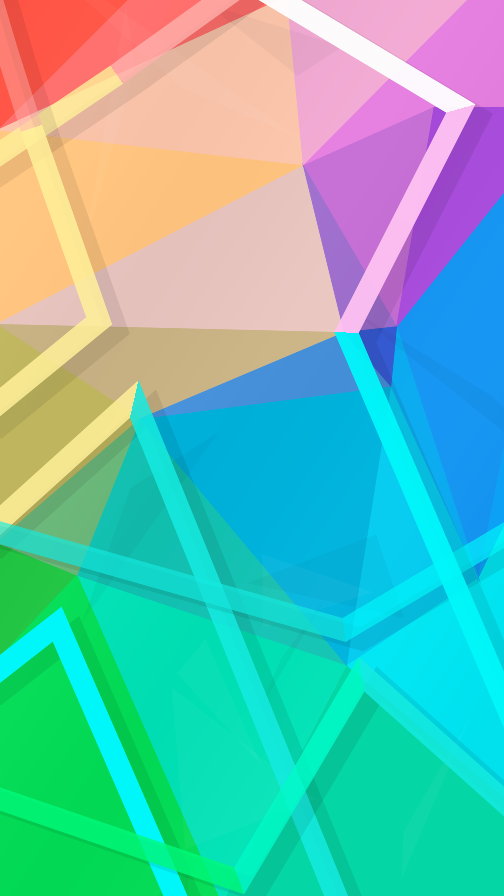
A WebGL 2 fragment shader for this background:

```glsl
#version 300 es
precision highp float;

#define CANVAS_HEIGHT 7.68
#define BAND_HALF_WIDTH 0.095
#define SHADOW_SHIFT vec2(0.15, 0.08)
#define SHADOW_STRENGTH 0.08
#define GHOST_COUNT 12
#define GHOST_STRENGTH 0.035

uniform vec2 u_resolution;
out vec4 fragColor;

vec2 p;      // position, y pointing down from the top edge
float px;    // size of one pixel in canvas units
vec3 color;  // colour blended so far

float cover(float d) { return 1.0 - smoothstep(-0.5 * px, 0.5 * px, d); }

float cross2(vec2 a, vec2 b) { return a.x * b.y - a.y * b.x; }

// Signed distance to the line a-b, positive on its left normal
float lineSide(vec2 q, vec2 a, vec2 b) { return cross2(normalize(b - a), q - a); }

float triangleDistance(vec2 a, vec2 b, vec2 c) {
  float s = cross2(b - a, c - a) < 0.0 ? 1.0 : -1.0;
  return max(s * lineSide(p, a, b), max(s * lineSide(p, b, c), s * lineSide(p, c, a)));
}

// Facets overlap by a fraction of a pixel to hide the seams
void facet(vec2 a, vec2 b, vec2 c, vec3 tint) {
  float light = 0.012 * sin(1.7 * p.x + 1.1 * p.y + 3.0 * a.x);
  color = mix(color, tint + light, cover(triangleDistance(a, b, c) - 0.4 * px));
}

// Mitred bend through a, b, c: x is its coverage, y is 1 on the second arm
vec2 bend(vec2 q, vec2 a, vec2 b, vec2 c) {
  float s = cross2(b - a, c - b) < 0.0 ? -1.0 : 1.0;
  float d1 = s * lineSide(q, a, b), d2 = s * lineSide(q, b, c);
  float inside = d1 < d2 ? step(0.0, dot(q - a, b - a)) : step(0.0, dot(q - c, b - c));
  return vec2(inside * cover(abs(min(d1, d2)) - BAND_HALF_WIDTH), step(d2, d1));
}

void band(vec2 a, vec2 b, vec2 c, vec3 first, vec3 second, float alpha) {
  color *= 1.0 - SHADOW_STRENGTH * bend(p - SHADOW_SHIFT, a, b, c).x;
  vec2 m = bend(p, a, b, c);
  color = mix(color, mix(first, second, m.y), alpha * m.x);
}

vec2 hash2(float n) { return fract(sin(vec2(n * 12.9, n * 78.2 + 1.3)) * 437.5); }

void main() {
  px = CANVAS_HEIGHT / u_resolution.y;
  p = vec2(gl_FragCoord.x, u_resolution.y - gl_FragCoord.y) * px;

  // Shared corners of the facets
  vec2 crest = vec2(2.46, -0.03), heart = vec2(2.6, 1.42), ridge = vec2(3.72, 0.92);
  vec2 leftHigh = vec2(-0.03, 1.12), leftMid = vec2(-0.03, 2.78), leftLow = vec2(-0.03, 4.65);
  vec2 knee = vec2(2.95, 2.85), elbow = vec2(3.4, 2.8), fold = vec2(3.35, 3.31);
  vec2 hub = vec2(1.2, 3.59), moss = vec2(0.66, 4.93), deep = vec2(2.97, 5.7);
  vec2 tail = vec2(4.1, 4.95), farRight = vec2(4.9, 0.92), base = vec2(1.9, 7.75);

  // Cool lower facets
  color = vec3(0.02, 0.84, 0.65);
  facet(deep, vec2(5, 3), vec2(5, 7.4), vec3(0.0, 0.89, 0.94));
  facet(moss, deep, base, vec3(0.01, 0.88, 0.71));
  facet(leftLow, moss, vec2(-0.03, 5.9), vec3(0.14, 0.78, 0.27));
  facet(moss, base, vec2(-2, 7.75), vec3(0.02, 0.86, 0.34));
  facet(fold, deep, tail, vec3(0.02, 0.79, 0.93));
  facet(hub, moss, deep, vec3(0.08, 0.76, 0.7));
  facet(hub, fold, deep, vec3(0.0, 0.7, 0.86));
  facet(elbow, farRight, tail, vec3(0.08, 0.58, 0.94));
  facet(farRight, tail, vec2(4.9, 3.3), vec3(0.04, 0.62, 0.95));
  facet(elbow, fold, tail, vec3(0.04, 0.66, 0.93));
  // Warm upper facets
  facet(vec2(-0.1), crest, leftHigh, vec3(1.0, 0.43, 0.42));
  facet(vec2(-0.1), vec2(1.12, -0.03), leftHigh, vec3(1.0, 0.33, 0.27));
  facet(crest, leftHigh, heart, vec3(0.98, 0.77, 0.67));
  facet(leftHigh, heart, leftMid, vec3(1.0, 0.77, 0.5));
  facet(leftMid, heart, knee, vec3(0.91, 0.77, 0.75));
  facet(leftMid, knee, hub, vec3(0.79, 0.7, 0.52));
  facet(leftMid, hub, leftLow, vec3(0.76, 0.72, 0.38));
  facet(hub, leftLow, moss, vec3(0.42, 0.72, 0.48));
  // Pink, violet and indigo facets
  facet(crest, heart, vec2(4.1, -0.1), vec3(0.94, 0.66, 0.82));
  facet(heart, vec2(5, -1), vec2(5, 1.2), vec3(0.89, 0.49, 0.87));
  facet(heart, ridge, elbow, vec3(0.77, 0.43, 0.83));
  facet(ridge, farRight, elbow, vec3(0.65, 0.29, 0.85));
  facet(heart, elbow, knee, vec3(0.62, 0.43, 0.8));
  facet(knee, fold, hub, vec3(0.28, 0.57, 0.86));
  facet(knee, elbow, fold, vec3(0.22, 0.36, 0.83));

  // Faint scattered shards
  for (int i = 0; i < GHOST_COUNT; i++) {
    float n = float(i) * 3.0 + 1.0;
    vec2 a = hash2(n) * vec2(4.32, CANVAS_HEIGHT);
    vec2 b = a + 3.0 * hash2(n + 1.0) - 1.5, c = a + 3.0 * hash2(n + 2.0) - 1.5;
    color = mix(color, vec3(i % 2), GHOST_STRENGTH * cover(triangleDistance(a, b, c)));
  }

  // Bent ribbons of light
  vec3 cream = vec3(1.0, 0.94, 0.6), rose = vec3(1.0, 0.69, 0.67), blush = vec3(1.0, 0.76, 0.95);
  vec3 cyan = vec3(0.0, 0.97, 0.98), aqua = vec3(0.08, 0.92, 0.88);
  vec3 spring = vec3(0.0, 0.98, 0.48), mint = vec3(0.0, 0.98, 0.78);
  band(vec2(-0.2, 1.45), vec2(1.0, 0.64), vec2(2.1, -0.15), cream, rose, 0.8);
  band(vec2(-0.1, -0.1), vec2(0.06, 0.44), vec2(0.27, 1.1), rose, rose, 0.45);
  band(vec2(0.27, 1.1), vec2(0.85, 2.75), vec2(-0.2, 3.61), cream, cream, 0.85);
  band(vec2(2.1, -0.18), vec2(3.95, 0.93), vec2(3.46, 1.89), vec3(1), blush, 0.95);
  band(vec2(-0.2, 4.64), vec2(1.15, 3.42), vec2(2.97, 7.9), cream, aqua, 0.85);
  band(vec2(-0.2, 4.51), vec2(2.95, 5.4), vec2(4.6, 4.42), aqua, cyan, 0.65);
  band(vec2(3.46, 1.89), vec2(2.97, 2.85), vec2(4.5, 6.42), blush, cyan, 0.93);
  band(vec2(-0.2, 5.89), vec2(0.49, 5.35), vec2(1.6, 7.9), cyan, cyan, 1.0);
  band(vec2(-0.2, 6.78), vec2(2.05, 7.55), vec2(2.58, 6.66), spring, mint, 0.8);
  band(vec2(2.58, 6.66), vec2(3.1, 5.78), vec2(4.6, 7.12), mint, aqua, 0.85);
  fragColor = vec4(clamp(color, 0.0, 1.0), 1.0);
}
```
